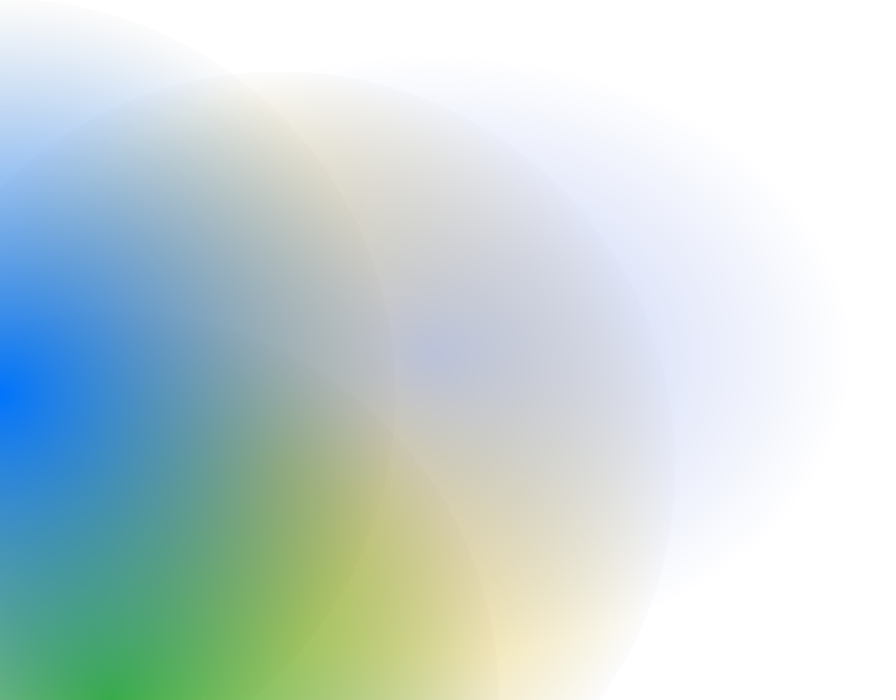
Give the GLSL for this background, as a Shadertoy shader.

```glsl
// Soft overlapping glows of yellow, lavender, green and blue on white.

// Lengths are in canvas heights, with the origin at the lower left.
const vec3 PAPER    = vec3(1.0);
const vec3 YELLOW   = vec3(1.00, 0.80, 0.02);
const vec3 LAVENDER = vec3(0.67, 0.73, 0.94);
const vec3 GREEN    = vec3(0.26, 0.74, 0.22);
const vec3 BLUE     = vec3(0.00, 0.46, 1.00);

const vec2 YELLOW_CENTER   = vec2(0.400, 0.333);
const vec2 LAVENDER_CENTER = vec2(0.618, 0.493);
const vec2 GREEN_CENTER    = vec2(0.158, 0.000);
const vec2 BLUE_CENTER     = vec2(0.000, 0.437);

const vec2 YELLOW_RADII   = vec2(0.565);
const vec2 LAVENDER_RADII = vec2(0.600, 0.430);
const vec2 GREEN_RADII    = vec2(0.555);
const vec2 BLUE_RADII     = vec2(0.565);

const float YELLOW_OPACITY   = 0.80;
const float LAVENDER_OPACITY = 0.77;
const float SOFT_FALLOFF = 1.25;  // above 1 gathers a glow near its center
const float RIM_SHADE    = 0.014; // grey step at the rim of a disc
const float BODY_SHADE   = 0.040; // extra grey between rim and center

// Distance from a glow's center, where 1 is its rim.
float rimDistance(vec2 p, vec2 center, vec2 radii) {
    return length((p - center) / radii);
}

// Opacity of a glow, fading to nothing at its rim.
float glowFade(float d, float falloff) {
    return pow(clamp(1.0 - d, 0.0, 1.0), falloff);
}

// Faint neutral veil that makes the rim of a disc visible.
float discShade(float d, float pixel) {
    float inside = 1.0 - smoothstep(1.0 - pixel, 1.0 + pixel, d);
    float body = 4.0 * d * max(1.0 - d, 0.0);
    return 1.0 - inside * (RIM_SHADE + BODY_SHADE * body);
}

void mainImage(out vec4 fragColor, in vec2 fragCoord) {
    vec2 p = fragCoord / iResolution.y;
    float pixel = 2.0 / iResolution.y;

    float yellowD   = rimDistance(p, YELLOW_CENTER, YELLOW_RADII);
    float lavenderD = rimDistance(p, LAVENDER_CENTER, LAVENDER_RADII);
    float greenD    = rimDistance(p, GREEN_CENTER, GREEN_RADII);
    float blueD     = rimDistance(p, BLUE_CENTER, BLUE_RADII);

    // Layers from back to front
    vec3 color = PAPER;
    color = mix(color, YELLOW, YELLOW_OPACITY * glowFade(yellowD, 1.0));
    color *= discShade(yellowD, pixel);
    color = mix(color, LAVENDER, LAVENDER_OPACITY * glowFade(lavenderD, 1.0));
    color = mix(color, GREEN, glowFade(greenD, SOFT_FALLOFF));
    color *= discShade(greenD, pixel);
    color = mix(color, BLUE, glowFade(blueD, SOFT_FALLOFF));
    color *= discShade(blueD, pixel);

    fragColor = vec4(color, 1.0);
}
```
